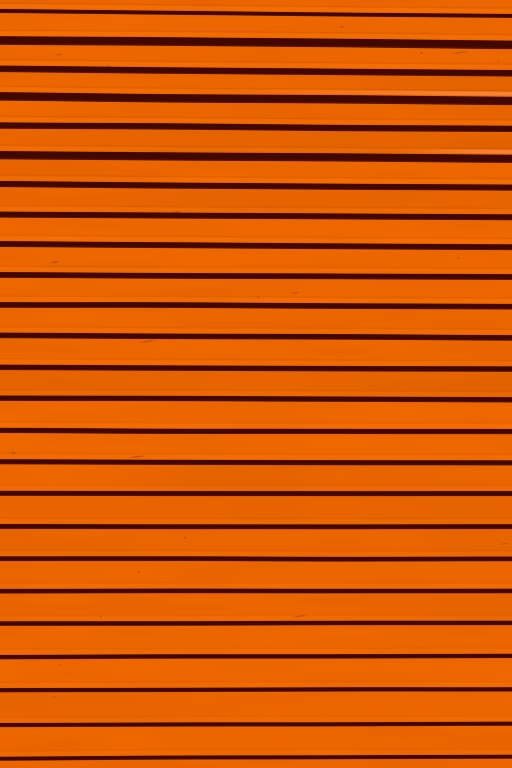
A Shadertoy shader for this texture:

```glsl
// Orange slatted metal shutter with dark, slightly tilted gaps and light wear.

float hash(vec2 p) {
    return fract(sin(dot(p, vec2(127.1, 311.7))) * 43758.5453);
}

float noise(vec2 p) {
    vec2 i = floor(p), f = fract(p);
    f = f * f * (3.0 - 2.0 * f);
    return mix(mix(hash(i), hash(i + vec2(1, 0)), f.x),
               mix(hash(i + vec2(0, 1)), hash(i + vec2(1, 1)), f.x), f.y);
}

// Soft horizontal stripe of the given half width
float stripe(float d, float halfWidth, float soft) {
    return 1.0 - smoothstep(halfWidth - soft, halfWidth + soft, abs(d));
}

// Sparse flat chips and scratches, at most one per cell
float specks(vec2 p, float soft) {
    vec2 cell = floor(p / 40.0);
    if (hash(cell + 7.0) > 0.11) return 0.0;
    vec2 center = 12.0 + 16.0 * vec2(hash(cell + 1.3), hash(cell + 5.9));
    vec2 size = vec2(1.0 + 6.0 * pow(hash(cell + 3.1), 3.0), 0.8);
    vec2 q = mod(p, 40.0) - center;
    q.y += 0.12 * q.x;
    float d = (length(q / size) - 1.0) * size.y;
    return (1.0 - smoothstep(-soft, soft, d)) * (0.4 + 0.6 * noise(p));
}

void mainImage(out vec4 fragColor, in vec2 fragCoord) {
    // Canvas is 768 units tall, measured downwards
    float px = 768.0 / iResolution.y;
    vec2 uv = fragCoord / iResolution.xy;
    float v = 1.0 - uv.y;
    vec2 p = vec2(fragCoord.x * px, v * 768.0);

    // Gaps tilt at the top, level out below, and spread apart downwards
    float y = p.y - (uv.x - 0.5) * (5.0 - 7.0 * v);
    float index = (sqrt(784.0 + 0.5 * (y - 14.0)) - 28.0) / 0.25;
    float k = floor(index + 0.5);
    float d = y - (14.0 + 28.0 * k + 0.125 * k * k);
    d -= (hash(vec2(k, 4.0)) - 0.5) * 1.6 + (noise(vec2(uv.x * 3.0, k * 5.0)) - 0.5) * 0.7;

    // The upper gaps are wider, the first one is thin
    float halfGap = mix(3.4, 2.0, v);
    if (k == 1.0 || k == 3.0 || k == 5.0) halfGap += 1.0;
    if (k < 1.0) halfGap = 2.0;

    // Painted slats, each with its own slight tint
    float slat = d < 0.0 ? k - 1.0 : k;
    vec3 color = vec3(0.93, 0.40, 0.0);
    color *= 1.0 - 0.045 * hash(vec2(slat, 2.0)) * noise(vec2(uv.x * 2.0, slat));
    color *= 1.0 + 0.025 * (noise(p * vec2(0.015, 0.12)) - 0.5);

    // Folded lip above each gap
    float lip = d + halfGap;
    float lipFade = mix(1.0, 0.5, v);
    color *= 1.0 - 0.07 * lipFade * stripe(lip + 6.0, 0.6, px);
    color += vec3(0.03, 0.03, 0.01) * lipFade * stripe(lip + 3.0, 2.0, px);

    // Pale reflections on two lips near the right edge
    if (k == 3.0 || k == 5.0) {
        float glint = stripe(lip + 3.0, 2.0, px) * smoothstep(k == 3.0 ? 0.4 : 0.75, 0.97, uv.x);
        color = mix(color, vec3(1.0, 0.55, 0.28), 0.7 * glint);
    }

    // Grime
    color = mix(color, vec3(0.55, 0.24, 0.03), 0.65 * specks(p, 0.5 * px));

    // Dark gap, warmer towards its lower edge
    vec3 gapColor = mix(vec3(0.25, 0.03, 0.0), vec3(0.34, 0.08, 0.0),
                        smoothstep(0.4, 1.0, d / halfGap));
    color = mix(color, gapColor, stripe(d, halfGap, 0.6 * px));

    fragColor = vec4(color, 1.0);
}
```
